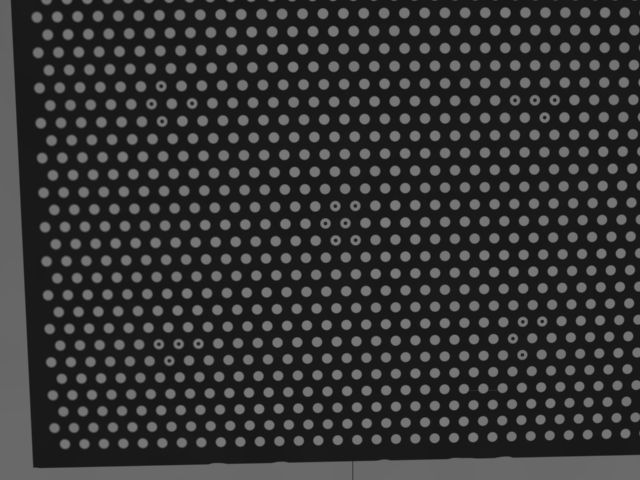
Reproduce this pattern procedurally as a WebGL 1 fragment shader.

```glsl
precision highp float;
uniform vec2 u_resolution;

const float PITCH = 0.0419;        // dot spacing in canvas heights
const float ROW_RATIO = 0.866;     // row height relative to the spacing
const float DOT_RADIUS = 0.262;    // in spacings
const float HOLE_RADIUS = 0.088;
const float LAST_ROW = 25.0;

vec2 hashGradient(vec2 cell) {
  float angle = 6.2832 * fract(sin(dot(cell, vec2(127.1, 311.7))) * 4375.85);
  return vec2(cos(angle), sin(angle));
}

float gradientNoise(vec2 p) {
  vec2 i = floor(p);
  vec2 f = p - i;
  vec2 w = f * f * f * (f * (f * 6.0 - 15.0) + 10.0);
  float a = dot(hashGradient(i), f);
  float b = dot(hashGradient(i + vec2(1.0, 0.0)), f - vec2(1.0, 0.0));
  float c = dot(hashGradient(i + vec2(0.0, 1.0)), f - vec2(0.0, 1.0));
  float d = dot(hashGradient(i + 1.0), f - 1.0);
  return mix(mix(a, b, w.x), mix(c, d, w.x), w.y);
}

// 1 inside a signed distance, 0 outside
float cover(float dist, float blur) {
  return 1.0 - smoothstep(-blur, blur, dist);
}

float segmentDistance(vec2 p, vec2 a, vec2 b) {
  vec2 ab = b - a;
  return length(p - a - ab * clamp(dot(p - a, ab) / dot(ab, ab), 0.0, 1.0));
}

vec2 undoBarrel(vec2 p, vec2 center) {
  vec2 d = p - center;
  return center + d * (1.0 + 0.017 * (dot(d, d) - 0.26));
}

// Solves the tilted plane projection for lattice column and row
vec2 planeToLattice(vec2 p) {
  vec2 vanish = vec2(0.000474, 0.001977);
  vec2 colStep = vec2(0.04256, -0.000335) - vanish.x * p;
  vec2 rowStep = vec2(0.001772, 0.03713) - vanish.y * p;
  vec2 d = p - vec2(0.316, 0.217);
  float det = colStep.x * rowStep.y - rowStep.x * colStep.y;
  vec2 uv = vec2(d.x * rowStep.y - rowStep.x * d.y,
                 colStep.x * d.y - d.x * colStep.y) / det;
  return uv + vec2(5.5, 5.0);
}

// 1 for cells of one row between two columns
float cellRun(vec2 cell, float row, float first, float last) {
  return step(abs(cell.y - row), 0.1)
       * step(first - 0.1, cell.x) * step(cell.x, last + 0.1);
}

// Clusters of pierced marker dots
float isMarker(vec2 c) {
  float upperLeft = cellRun(c, 4.0, 6.0, 6.0) + cellRun(c, 5.0, 5.0, 5.0)
                  + cellRun(c, 5.0, 7.0, 7.0) + cellRun(c, 6.0, 6.0, 6.0);
  float upperRight = cellRun(c, 5.0, 23.0, 25.0) + cellRun(c, 6.0, 25.0, 25.0);
  float middle = cellRun(c, 11.0, 14.0, 15.0) + cellRun(c, 12.0, 14.0, 15.0)
               + cellRun(c, 13.0, 14.0, 15.0);
  float lowerLeft = cellRun(c, 19.0, 5.0, 7.0) + cellRun(c, 20.0, 6.0, 6.0);
  float lowerRight = cellRun(c, 18.0, 24.0, 25.0) + cellRun(c, 19.0, 23.0, 23.0)
                   + cellRun(c, 20.0, 24.0, 24.0);
  return upperLeft + upperRight + middle + lowerLeft + lowerRight;
}

float wallShade(vec2 p, float pixel) {
  float shade = 0.385 + 0.025 * p.y + 0.012 * gradientNoise(p * 5.0);
  float seam = cover(abs(p.x - 0.735) - 0.0009, pixel) * step(0.9, p.y);
  return mix(shade, 0.2, seam);
}

// Negative inside the board, with small chips on the lower edge
float boardDistance(vec2 p) {
  float left = 0.0226 + 0.048 * p.y - p.x;
  float bottom = p.y - 0.977 + 0.022 * p.x;
  float chips = smoothstep(0.25, 0.6, gradientNoise(vec2(p.x * 24.0, 3.5)));
  return max(left, bottom + 0.003 * chips);
}

float boardShade(vec2 p, vec2 center, float pixel) {
  vec2 lattice = planeToLattice(undoBarrel(p, center));
  float row = floor(lattice.y + 0.5);
  float shift = 0.5 * mod(row, 2.0);
  vec2 cell = vec2(floor(lattice.x - shift + 0.5), row);
  vec2 offset = lattice - vec2(cell.x + shift, row);
  float dist = length(offset * vec2(1.0, ROW_RATIO));

  // Focus softens toward the left side
  float blur = max(mix(0.0036, 0.0023, smoothstep(0.0, 0.7, p.x)), pixel) / PITCH;
  float onBoard = step(-0.1, cell.x) * step(cell.y, LAST_ROW + 0.1);
  float dots = cover(dist - DOT_RADIUS, blur) * onBoard;
  float hole = cover(dist - HOLE_RADIUS, blur * 0.8) * isMarker(cell);

  float base = 0.097 + 0.008 * gradientNoise(p * 9.0);
  float scratch = cover(segmentDistance(p, vec2(0.972, 0.814), vec2(1.042, 0.813))
                        - 0.0004, pixel);
  base += 0.1 * scratch;
  float dotShade = 0.468 + 0.02 * gradientNoise(cell * 0.37)
                 - 0.03 * dot(p - center, p - center);
  return mix(base, dotShade, dots * (1.0 - 0.9 * hole));
}

void main() {
  float pixel = 1.0 / u_resolution.y;
  // Canvas heights, measured downward from the top left
  vec2 p = vec2(gl_FragCoord.x, u_resolution.y - gl_FragCoord.y) * pixel;
  vec2 center = vec2(0.5 * u_resolution.x * pixel, 0.5);

  float board = cover(boardDistance(p), max(0.0018, pixel));
  float shade = mix(wallShade(p, pixel), boardShade(p, center, pixel), board);
  gl_FragColor = vec4(vec3(shade), 1.0);
}
```
